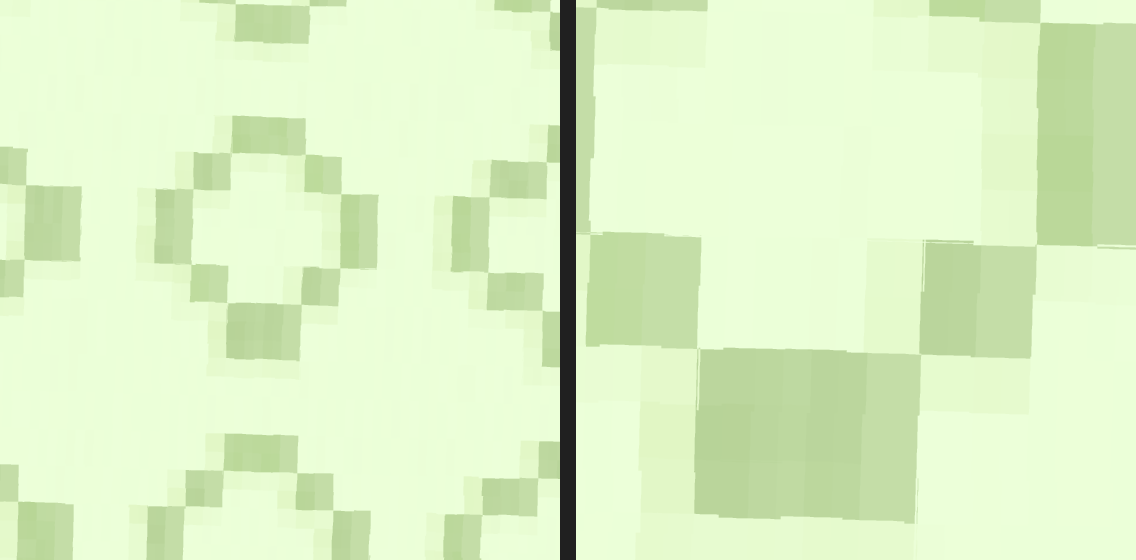
Left, the full canvas; right, a detail of the centre.
This pattern is drawn by a Shadertoy shader. Its source:

```glsl
// Pale green field of blocky pixel rings on a slightly turned grid.
// Ring pixels come from a nearest-neighbour stretch (12 pixels over 25 grid units),
// so a few are wider; hashed strips and faint halos add compression-like wear.

float hash(vec2 p) {
    vec3 q = fract(vec3(p.xyx) * 0.1031);
    q += dot(q, q.yzx + 33.33);
    return fract((q.x + q.y) * q.z);
}

// Grid units to ring pixels: two units each, three for the last of every twelve
vec2 ringPixel(vec2 unit) {
    vec2 q = unit - vec2(-4.0, 13.0);
    vec2 group = floor(q / 25.0);
    vec2 within = min(floor((q - 25.0 * group) / 2.0), 11.0);
    return vec2(-2.0, 6.0) + 12.0 * group + within;
}

// Six-pixel ring in an eight-pixel repeat
float ink(vec2 unit) {
    vec2 c = abs(mod(ringPixel(unit) + 0.5, 8.0) - 3.0);
    return 1.0 - step(0.1, abs(c.x + c.y - 3.0));
}

// Canvas position to turned grid units, with y pointing down
vec2 gridUnits(vec2 p) {
    vec2 d = vec2(p.x - 0.2826, 0.7961 - p.y);
    float c = cos(0.0265), s = sin(0.0265);
    return vec2(c * d.x + s * d.y, c * d.y - s * d.x) * vec2(30.18, 30.02);
}

vec3 patternColor(vec2 p) {
    vec2 u = gridUnits(p);

    // Slightly notched edges
    u += 0.09 * (vec2(hash(floor(u.yx * vec2(0.9, 0.25))),
                      hash(floor(u * vec2(0.9, 0.25)) + 31.0)) - 0.5);
    vec2 cell = floor(u) + 0.5;
    vec2 block = ringPixel(cell);
    float strip = hash(vec2(floor(u.x * 2.0), block.y) + 70.0);
    float grain = hash(floor(u) + 140.0);

    // Field and the halos left of and below the blocks
    float left = ink(cell + vec2(1.0, 0.0));
    float below = ink(cell - vec2(0.0, 1.0));
    float corner = ink(cell + vec2(1.0, -1.0));
    float halo = max(left * (0.45 + 0.75 * grain),
                     max(below, corner) * (0.15 + 0.55 * grain));
    vec3 field = mix(vec3(0.925, 1.0, 0.85), vec3(0.89, 0.972, 0.785),
                     halo + 0.08 * strip);

    // Ink: lighter last column, streaks, some yellower blocks
    float lightness = mix(0.15 + 0.4 * grain + 0.25 * strip, 0.95, 1.0 - left);
    float yellow = smoothstep(0.45, 0.9, hash(floor(block / 2.0) + 210.0));
    vec3 dark = mix(vec3(0.71, 0.82, 0.585), vec3(0.715, 0.85, 0.56), yellow);
    vec3 blockColor = mix(dark, vec3(0.77, 0.87, 0.66), lightness);

    return mix(field, blockColor, ink(cell));
}

void mainImage(out vec4 fragColor, in vec2 fragCoord) {
    // Average a small footprint to smooth the edges
    vec3 sum = vec3(0.0);
    for (int j = -1; j <= 1; j++)
        for (int i = -1; i <= 1; i++)
            sum += patternColor((fragCoord + 0.45 * vec2(i, j)) / iResolution.y);
    fragColor = vec4(sum / 9.0, 1.0);
}
```
